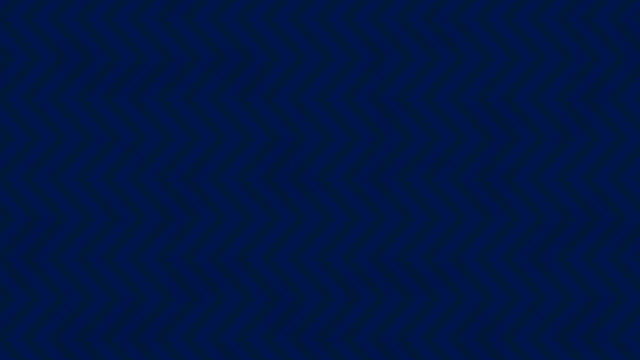
Give the GLSL for this pattern, as a Shadertoy shader.

```glsl
vec2 hashGradient(vec2 cell) {
    float h = fract(sin(dot(cell, vec2(127.1, 311.7))) * 4375.85);
    return vec2(cos(6.2832 * h), sin(6.2832 * h));
}

float gradientNoise(vec2 p) {
    vec2 i = floor(p), f = fract(p);
    vec2 u = f * f * (3.0 - 2.0 * f);
    float a = dot(hashGradient(i), f);
    float b = dot(hashGradient(i + vec2(1, 0)), f - vec2(1, 0));
    float c = dot(hashGradient(i + vec2(0, 1)), f - vec2(0, 1));
    float d = dot(hashGradient(i + 1.0), f - 1.0);
    return mix(mix(a, b, u.x), mix(c, d, u.x), u.y);
}

// 0 at whole numbers, 1 halfway between them
float triangleWave(float t) {
    return 2.0 * abs(fract(t + 0.5) - 0.5);
}

// Rounds to thread rows, with a short smooth ramp between them
float stepRows(float y, float rows) {
    float t = y * rows;
    return (floor(t) + smoothstep(0.25, 0.75, fract(t))) / rows;
}

void mainImage(out vec4 fragColor, in vec2 fragCoord) {
    vec2 p = fragCoord / iResolution.y;

    // Upright zigzag: 4.5 folds down, 24 stripes across a 16:9 canvas
    float zigzag = 0.1 * triangleWave((stepRows(p.y, 72.0) - 0.0608) * 4.5);
    float stripe = triangleWave((p.x - zigzag) * 13.5 - 0.49);

    // Soft-edged bands of woven thread
    float weave = sin(p.x * 452.4) * sin(p.y * 452.4);
    float shade = smoothstep(-0.02, 1.1, stripe + 0.05 * weave);
    vec3 color = mix(vec3(0.0, 0.078, 0.305), vec3(0.0, 0.097, 0.212), shade);

    // Fine and broad unevenness of the dye
    color *= 1.0 + 0.02 * weave + 0.02 * gradientNoise(p * 60.0) + 0.03 * gradientNoise(p * 7.0);

    fragColor = vec4(color, 1.0);
}
```
